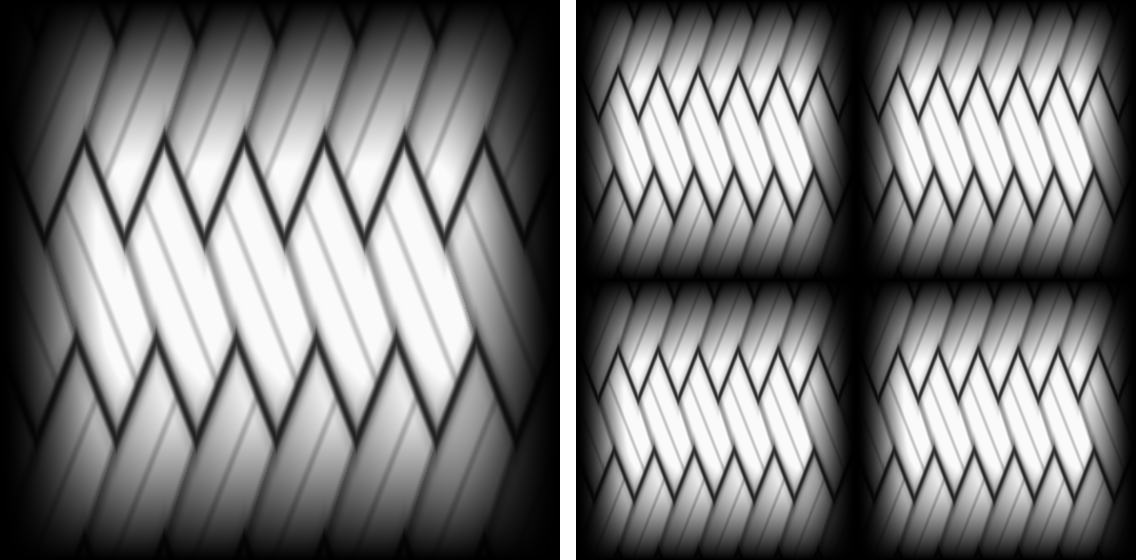
Left: one tile. Right: repeated 2 by 2.
Write a WebGL 2 fragment shader that draws this pattern.

```glsl
#version 300 es
precision highp float;
// Draws a braid of slanted grey strands with zigzag joints, fading to black at the borders.

uniform vec2 u_resolution;
out vec4 fragColor;

const float PI = 3.14159265;
const float COLUMNS = 7.0;          // strands across the canvas
const float ROW_HEIGHT = 0.358;     // distance between joints
const float FIRST_JOINT = 0.3385;   // depth of joint 0 below the top
const float JOINT_AMP = 0.2545;     // zigzag amplitude, in rows
const float JOINT_PHASE = 0.505;    // mean column of the zigzag peaks
const float JOINT_SHIFT = 0.05;     // alternating offset of the peaks
const float STRAND_SLOPE = 0.815;   // columns per row, middle of a strand
const float TIP_SLOPE = 0.167;      // extra slope at the strand tips
const float GROOVE_SLOPE = 0.99;
const float GROOVE_WIDTH = 0.075;   // soft half width, in columns
const float GROOVE_DEPTH = 0.22;
const float JOINT_WIDTH = 0.0115;   // soft half width of the joint line
const float SHADOW_WIDTH = 0.03;    // soft shade beside the joints
const float SHADOW_DEPTH = 0.2;
const float SIDE_FADE = 0.23;
const float TOP_LIGHT = 1.15;
const float EXPOSURE = 1.1;
const vec3 STRAND_COLOR = vec3(0.98);
const vec3 JOINT_COLOR = vec3(0.17);

// Depth of zigzag joint k at column u, in rows
float jointDepth(float u, float k) {
    float peak = JOINT_PHASE + JOINT_SHIFT * (1.0 - 2.0 * mod(k, 2.0));
    return k + JOINT_AMP * (4.0 * abs(fract(u - peak + 0.5) - 0.5) - 1.0);
}

// Column offset of a strand edge at t rows from the strand middle
float edgeOffset(float t) {
    float tip = max(abs(t) - (0.5 - JOINT_AMP), 0.0);
    return STRAND_SLOPE * t + TIP_SLOPE * sign(t) * tip;
}

// Broad roundness of one strand, darker on its left half
float strandBody(float across) {
    return mix(0.82, 1.0, smoothstep(0.0, 0.6, across));
}

// Narrow seams at both sides and a groove along the middle
float strandLines(float across, float grooveDist) {
    float leftSide = mix(0.64, 1.0, smoothstep(0.0, 0.16, across));
    float rightSide = mix(0.64, 1.0, smoothstep(0.0, 0.08, 1.0 - across));
    float groove = 1.0 - smoothstep(0.0, GROOVE_WIDTH, abs(grooveDist));
    return leftSide * rightSide * (1.0 - GROOVE_DEPTH * groove);
}

// Light that falls to zero on all four borders
float borderLight(vec2 uv) {
    float side = smoothstep(0.0, SIDE_FADE, min(uv.x, 1.0 - uv.x));
    return side * min(TOP_LIGHT * sin(PI * uv.y), 1.08);
}

void main() {
    vec2 uv = gl_FragCoord.xy / u_resolution;
    float u = (uv.x - 0.5) * COLUMNS;
    float v = (1.0 - uv.y - FIRST_JOINT) / ROW_HEIGHT;

    // Nearest joint, and the row of strands on this side of it
    float k = floor(v + 0.5);
    float toJoint = v - jointDepth(u, k);
    float row = toJoint > 0.0 ? k : k - 1.0;

    // Strand coordinates; odd rows lean the other way
    float odd = mod(row, 2.0);
    float lean = 1.0 - 2.0 * odd;
    float t = v - row - 0.5;
    float column = u - (JOINT_PHASE - 0.25 + 0.5 * odd);
    float across = fract(column - lean * edgeOffset(t));
    float grooveDist = fract(column - lean * GROOVE_SLOPE * t) - 0.5;

    // Perpendicular distance to the joint, in canvas units
    float run = 1.0 / COLUMNS;
    float rise = 4.0 * JOINT_AMP * ROW_HEIGHT;
    float jointDist = abs(toJoint) * ROW_HEIGHT * run / length(vec2(run, rise));
    float shadow = 1.0 - SHADOW_DEPTH * (1.0 - smoothstep(0.0, SHADOW_WIDTH, jointDist));
    float joint = 1.0 - smoothstep(0.0, JOINT_WIDTH, jointDist);

    // The body saturates under the central light; the lines stay visible on it
    float light = borderLight(uv);
    float body = min(EXPOSURE * light * strandBody(across), 1.0);
    vec3 strand = STRAND_COLOR * body * strandLines(across, grooveDist) * shadow;
    vec3 color = mix(strand, JOINT_COLOR * min(light, 1.0), joint);
    fragColor = vec4(clamp(color, 0.0, 1.0), 1.0);
}
```
